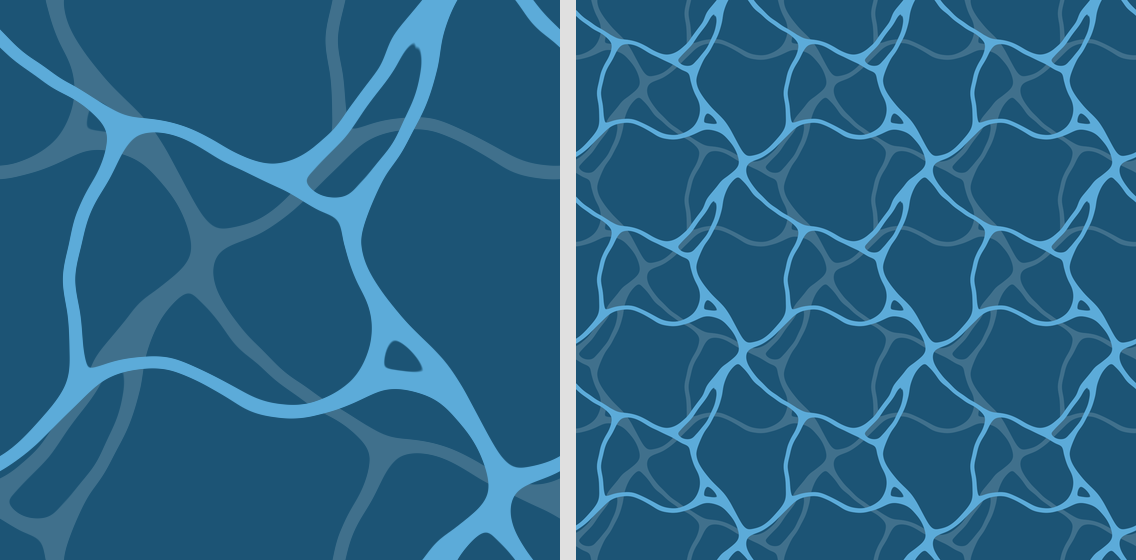
Left, the tile; right, the same tile 3 across and 3 down.
This texture is drawn by a three.js fragment shader. Its source:

```glsl
// Two layers of smooth branching veins on a flat dark blue ground.
// Each is the border of a wrapped, weighted Voronoi diagram with rounded
// corners, bent by slow waves; the muted layer is a shifted copy.

varying vec2 vUv;

const vec3 GROUND_COLOR = vec3(0.11, 0.33, 0.46);
const vec3 MUTED_COLOR  = vec3(0.25, 0.44, 0.55);
const vec3 BRIGHT_COLOR = vec3(0.36, 0.67, 0.85);

const float HALF_WIDTH   = 0.0112;              // half the vein thickness
const float ROUNDING     = 55.0;                // lower = wider webs at forks
const float EDGE_BLUR    = 0.0011;
const vec2  MUTED_SHIFT  = vec2(0.469, -0.573);
const vec2  WAVE_SIZE    = vec2(-0.028, 0.045);
const vec2  WAVE_PHASE   = vec2(0.55, 0.265);   // along y, along x
const float WAVE_FREQ    = 12.5663706;          // two waves per tile
const float WOBBLE_CELLS = 16.0;
const float WOBBLE_SIZE  = 0.008;

const vec2  MAIN_START   = vec2(0.41, 0.02);    // large cells
const float MAIN_WEIGHT  = 0.04;
const vec2  SMALL_START  = vec2(0.56, 0.42);    // slim loops at the forks
const vec2  SMALL_STEP   = vec2(0.04, 0.35);
const vec2  SMALL_WEIGHT = vec2(0.115, -0.03);  // first, change per step
const float SITES  = 5.0;
const int   COPIES = 45;                        // sites times 3 x 3 tiles

vec2 hash2(vec2 p) {
  vec2 k = vec2(dot(p, vec2(127.1, 311.7)), dot(p, vec2(269.5, 183.3)));
  return fract(sin(k) * 43758.5453);
}

// Value noise that wraps over the tile, from -0.5 to 0.5
vec2 wrappedNoise(vec2 p, float cells) {
  p *= cells;
  vec2 c = floor(p);
  vec2 f = fract(p);
  f = f * f * (3.0 - 2.0 * f);
  vec2 o = vec2(1.0, 0.0);
  vec2 low  = mix(hash2(mod(c, cells)), hash2(mod(c + o.xy, cells)), f.x);
  vec2 high = mix(hash2(mod(c + o.yx, cells)), hash2(mod(c + o.xx, cells)), f.x);
  return mix(low, high, f.y) - 0.5;
}

// Position (xy) and weight (z) of a cell; a larger weight shrinks it
vec3 cellSite(float i) {
  if (i < 2.5) {
    float column = step(1.5, i);
    vec2 offset = vec2(0.5 * column, 0.5 * min(i, 1.0) + 0.1 * column);
    return vec3(MAIN_START + offset, MAIN_WEIGHT * step(0.5, i));
  }
  float n = i - 3.0;
  return vec3(SMALL_START + n * SMALL_STEP, SMALL_WEIGHT.x + n * SMALL_WEIGHT.y);
}

// Copy k of the sites, spread over the tile and its eight neighbours
vec3 siteCopy(int k) {
  float n = float(k);
  float tile = floor((n + 0.5) / SITES);
  float row = floor((tile + 0.5) / 3.0);
  vec3 site = cellSite(n - SITES * tile);
  site.xy += vec2(tile - 3.0 * row, row) - 1.0;
  return site;
}

float power(vec2 p, vec3 site) {
  vec2 d = p - site.xy;
  return dot(d, d) + site.z;
}

// Distance to the vein centre line, smaller where veins fork
float veinDistance(vec2 uv) {
  vec2 p = fract(uv);
  vec2 angle = WAVE_FREQ * (p.yx - WAVE_PHASE);
  vec2 slope = -WAVE_FREQ * WAVE_SIZE * sin(angle);
  vec2 q = p - WAVE_SIZE * cos(angle);
  q = fract(q + WOBBLE_SIZE * wrappedNoise(p, WOBBLE_CELLS));

  // Cell that holds the point
  vec3 own = vec3(0.0);
  float best = 100.0;
  for (int k = 0; k < COPIES; k++) {
    vec3 site = siteCopy(k);
    float d = power(q, site);
    if (d < best) { best = d; own = site; }
  }

  // Smooth minimum over its borders, with the gradient
  float total = 1e-9;
  vec2 gradient = vec2(0.0);
  for (int k = 0; k < COPIES; k++) {
    vec3 site = siteCopy(k);
    vec2 toOwn = own.xy - site.xy;
    float gap = length(toOwn);
    if (gap > 0.001) {
      float border = (power(q, site) - best) / (2.0 * gap);
      float share = exp(-ROUNDING * border);
      total += share;
      gradient += share * toOwn / gap;
    }
  }

  // Undo the stretch of the waves to keep the thickness even
  vec2 bent = gradient - slope.yx * gradient.yx;
  float stretch = length(bent) / max(length(gradient), 1e-9);
  return -log(total) / ROUNDING / clamp(stretch, 0.6, 1.6);
}

float veinMask(vec2 uv) {
  return 1.0 - smoothstep(-EDGE_BLUR, EDGE_BLUR, veinDistance(uv) - HALF_WIDTH);
}

void main() {
  vec3 color = mix(GROUND_COLOR, MUTED_COLOR, veinMask(vUv - MUTED_SHIFT));
  color = mix(color, BRIGHT_COLOR, veinMask(vUv));
  gl_FragColor = vec4(color, 1.0);
}
```
